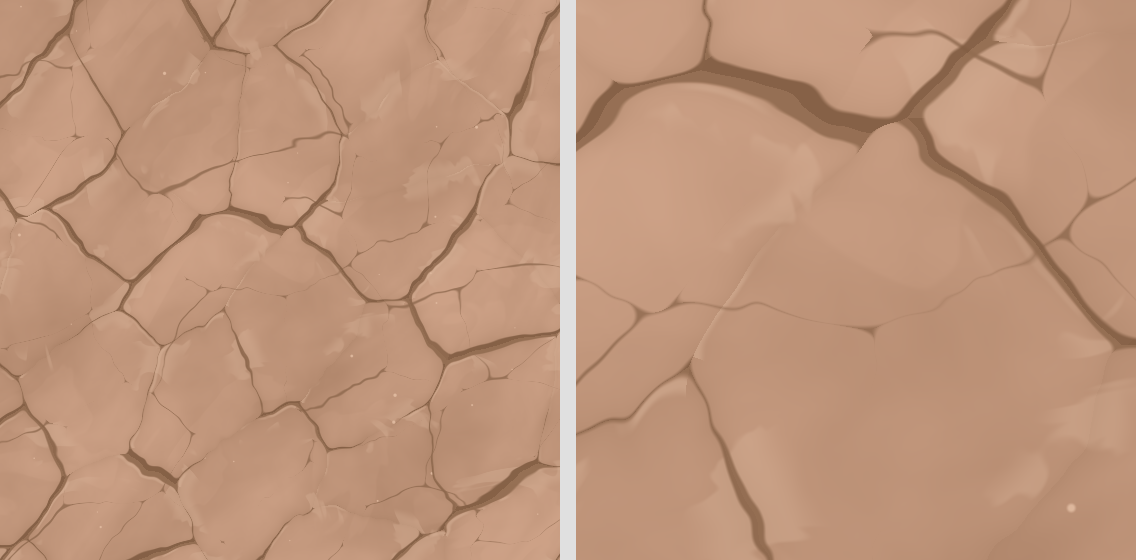
Left, the full canvas; right, a detail of the centre.
Write a Shadertoy shader that draws this texture.

```glsl
// Dry, cracked clay ground: warm plates split by tapering painted cracks.

const vec3 SHADE = vec3(0.695, 0.530, 0.425);
const vec3 LIT   = vec3(0.785, 0.615, 0.510);
const vec3 PALE  = vec3(0.850, 0.705, 0.600);
const vec3 CRACK = vec3(0.590, 0.440, 0.330);
const vec3 DEEP  = vec3(0.470, 0.330, 0.230);

const vec2  PLATE_COUNT = vec2(4.0, 5.5);   // along and across the grain
const vec2  FINE_COUNT  = vec2(5.2, 7.0);
const float GRAIN_ANGLE = 0.85;
const float FINE_ANGLE  = 0.50;
const float MAIN_WIDTH  = 0.0066;           // widest half width
const float FINE_WIDTH  = 0.0018;
const float HIDDEN      = -0.0035;          // width of closed cracks
const float JUNCTION    = 0.010;            // rounding where cracks meet
const float BEND        = 0.030;
const float SOFTNESS    = 0.0012;
const float SPECK_COUNT = 42.0;
const vec2  LIGHT_DIR   = vec2(-0.35, 0.94);

mat2 turn(float a) {
    float c = cos(a), s = sin(a);
    return mat2(c, -s, s, c);
}

vec2 hash2(vec2 p) {
    vec2 k = vec2(dot(p, vec2(127.1, 311.7)), dot(p, vec2(269.5, 183.3)));
    return fract(sin(k) * 43758.5);
}

// Layered, self-bending sines, roughly -0.7 to 0.7
float waves(vec2 p) {
    mat2 spin = turn(1.1);
    float sum = 0.0, amp = 0.5;
    for (int i = 0; i < 5; i++) {
        p = spin * p * 1.7 + 1.3;
        p += 0.7 * sin(p.yx * 0.8 + float(i));
        sum += amp * sin(p.x) * cos(p.y);
        amp *= 0.55;
    }
    return sum;
}

// Cellular cracks: x = distance to the crack rim, yz = direction to it, w = plate id
vec4 cracks(vec2 uv, vec2 count, float angle, float width, float seed) {
    mat2 grain = turn(angle);
    vec2 p = grain * uv * count + seed;
    vec2 cell = floor(p), f = p - cell;
    vec2 home = vec2(0.0), toHome = vec2(0.0);
    float nearest = 9.0;
    for (int y = -1; y <= 1; y++)
    for (int x = -1; x <= 1; x++) {
        vec2 g = vec2(x, y);
        vec2 r = g + 0.1 + 0.8 * hash2(cell + g) - f;
        if (dot(r, r) < nearest) {
            nearest = dot(r, r);
            toHome = r;
            home = g;
        }
    }
    float gap = 1.0, best = 1.0;
    vec2 toRim = vec2(0.0, 1.0);
    for (int y = -2; y <= 2; y++)
    for (int x = -2; x <= 2; x++) {
        if (x == 0 && y == 0) continue;
        vec2 g = home + vec2(x, y);
        vec2 r = g + 0.1 + 0.8 * hash2(cell + g) - f;
        vec2 n = normalize(r - toHome);
        float d = dot(0.5 * (r + toHome), n) / length(n * count);
        // The sum of both cells names their shared edge
        float open = hash2(2.0 * cell + home + g + 71.0).x;
        d -= mix(HIDDEN, width, open);
        if (d < best) {
            best = d;
            toRim = normalize(n * count) * grain;
        }
        float h = max(JUNCTION - abs(gap - d), 0.0) / JUNCTION;
        gap = min(gap, d) - 0.25 * JUNCTION * h * h;
    }
    return vec4(gap, toRim, hash2(cell + home + 17.0).y);
}

// Sparse pale grit, with dots of uneven size
float specks(vec2 uv, float soft) {
    vec2 p = uv * SPECK_COUNT, cell = floor(p);
    vec2 h = hash2(cell + 5.0);
    vec2 offset = p - cell - 0.25 - 0.5 * hash2(cell + 31.0);
    float radius = mix(0.0008, 0.0030, h.y * h.y);
    float dot1 = 1.0 - smoothstep(-soft, soft, length(offset) / SPECK_COUNT - radius);
    return dot1 * step(0.984, h.x);
}

void mainImage(out vec4 fragColor, in vec2 fragCoord) {
    vec2 uv = fragCoord / iResolution.y;
    float soft = max(SOFTNESS, 0.75 / iResolution.y);

    // Bent crack networks whose widths swell and fade
    vec2 bent = uv + BEND * vec2(waves(uv * 7.0), waves(uv * 7.0 + 23.0));
    vec4 plate = cracks(bent, PLATE_COUNT, GRAIN_ANGLE, MAIN_WIDTH, 3.0);
    vec4 fine = cracks(bent + 0.4 * (bent - uv), FINE_COUNT, FINE_ANGLE, FINE_WIDTH, 40.0);
    float swell = waves(uv * 9.0 + 50.0);
    float gap = plate.x - 0.0035 * swell;
    float fineGap = fine.x + 0.0020 * swell;
    float facing = dot(plate.yz, LIGHT_DIR);

    // Painted clay tone: broad washes, crisp-edged strokes, plate tint
    vec2 brush = turn(GRAIN_ANGLE) * uv * vec2(4.5, 8.0);
    float wash = waves(brush);
    float stroke = smoothstep(-0.04, 0.04, waves(brush * 1.3 + 80.0) - 0.22);
    float tone = 0.66 + 0.60 * wash + 0.16 * stroke + 0.30 * (plate.w - 0.5);
    tone += 0.10 * waves(uv * 30.0);
    vec3 color = mix(SHADE, LIT, clamp(tone, -0.15, 1.2));

    // Soft shade beside cracks, pale chips and lit rims
    color = mix(color, CRACK, 0.22 * exp(-max(gap, 0.0) / 0.009));
    float chip = smoothstep(0.22, 0.30, waves(uv * 14.0 + 11.0));
    color = mix(color, PALE, 0.35 * chip * (1.0 - smoothstep(0.012, 0.035, gap)));
    float rim = smoothstep(0.0, 0.002, gap) * (1.0 - smoothstep(0.003, 0.007, gap));
    float worn = smoothstep(0.0, 0.3, waves(uv * 11.0 + 35.0));
    color = mix(color, PALE, 0.50 * rim * worn * smoothstep(0.1, 0.8, facing));

    // Hairline cracks, then the open ones with a dark overhanging side
    float hair = 1.0 - smoothstep(-soft, 1.5 * soft, fineGap);
    color = mix(color, mix(CRACK, DEEP, 0.4), 0.75 * hair);
    float open = 1.0 - smoothstep(-soft, soft, gap);
    float depth = 0.15 + 0.55 * smoothstep(-0.3, 0.7, -facing);
    color = mix(color, mix(CRACK, DEEP, depth), 0.92 * open);

    color = mix(color, PALE + 0.05, 0.8 * specks(uv, soft) * (1.0 - open));
    fragColor = vec4(color, 1.0);
}
```
